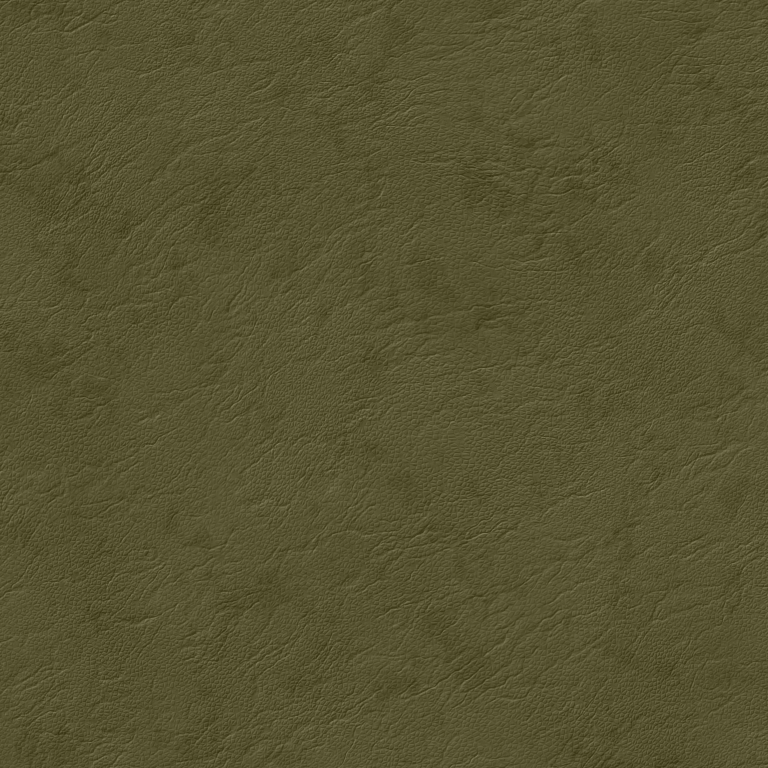
Write a three.js fragment shader that draws this texture.

```glsl
// Olive leather: fine pebbled grain and short broken slanting creases form a
// height field, lit from the upper left as a crisp shallow relief. Faint clouds
// and small ragged scuffs vary the dye underneath.

#define DYE vec3(0.343, 0.327, 0.196)   // mean leather colour
#define LIGHT_DIR vec2(-0.55, 0.83)     // direction towards the light
#define GRAIN_SCALE 185.0               // pebbles across the canvas
#define GRAIN_DEPTH 0.62
#define CREASE_DEPTH 0.95
#define CREASE_ANGLE 0.50               // main slant, in radians
#define WARP 0.07                       // wander of the creases
#define RELIEF 0.088                    // strength of the lighting
#define RELIEF_STEP 0.0009              // half width of the slope sample
#define STAIN 0.045                     // strength of the cloudy dye
#define SCUFF 0.026                     // strength of the dark scuffs

varying vec2 vUv;

float hash(vec2 p) {
  return fract(sin(dot(p, vec2(127.1, 311.7))) * 43758.5453);
}

vec2 hash2(vec2 p) {
  return vec2(hash(p), hash(p + 57.3));
}

float noise(vec2 p) {
  vec2 cell = floor(p);
  vec2 f = fract(p);
  f = f * f * (3.0 - 2.0 * f);
  float low = mix(hash(cell), hash(cell + vec2(1.0, 0.0)), f.x);
  float high = mix(hash(cell + vec2(0.0, 1.0)), hash(cell + 1.0), f.x);
  return mix(low, high, f.y);
}

// Layered noise; a higher roughness keeps more of the fine layers.
float fbm(vec2 p, float roughness) {
  float sum = 0.0;
  float total = 0.0;
  float gain = 1.0;
  for (int i = 0; i < 5; i++) {
    sum += gain * noise(p);
    total += gain;
    p = mat2(1.6, 1.2, -1.2, 1.6) * p + 11.7;
    gain *= roughness;
  }
  return sum / total;
}

// Turns the plane so that x runs along the given angle.
vec2 alongAngle(vec2 p, float angle) {
  float c = cos(angle);
  float s = sin(angle);
  return mat2(c, -s, s, c) * p;
}

// Rounded pebbles: zero in the seams between cells, one on their tops.
float pebbles(vec2 p) {
  vec2 cell = floor(p);
  vec2 f = fract(p);
  float nearest = 8.0;
  float second = 8.0;
  for (int y = -1; y <= 1; y++) {
    for (int x = -1; x <= 1; x++) {
      vec2 offset = vec2(float(x), float(y));
      float d = length(offset + hash2(cell + offset) - f);
      second = min(second, max(nearest, d));
      nearest = min(nearest, d);
    }
  }
  return smoothstep(0.0, 0.5, second - nearest);
}

// Thin wandering lines along x, broken up by a patchy mask.
float creases(vec2 p, vec2 scale) {
  float line = 1.0 - smoothstep(0.0, 0.16, abs(noise(p * scale) - 0.5));
  float patches = smoothstep(0.42, 0.72, noise(p * scale * 0.6 + 31.0));
  return line * patches;
}

float leatherHeight(vec2 p) {
  vec2 wander = vec2(noise(p * 4.0), noise(p * 4.0 + 17.0)) - 0.5;
  vec2 jitter = vec2(noise(p * 110.0), noise(p * 110.0 + 43.0)) - 0.5;
  vec2 smoothPos = p + WARP * wander;
  vec2 q = smoothPos + 0.005 * jitter;

  float folds = creases(alongAngle(q, CREASE_ANGLE), vec2(27.0, 74.0));
  folds += 0.8 * creases(alongAngle(q, CREASE_ANGLE - 0.35) + 5.0, vec2(30.0, 84.0));
  folds += 0.8 * creases(alongAngle(q, CREASE_ANGLE + 0.35) + 9.0, vec2(34.0, 90.0));

  vec2 slanted = alongAngle(smoothPos, CREASE_ANGLE);
  float grain = pebbles(slanted * GRAIN_SCALE * vec2(0.8, 1.15));
  float grainDepth = GRAIN_DEPTH * mix(0.7, 1.3, noise(p * 14.0));
  return grainDepth * grain - CREASE_DEPTH * folds;
}

void main() {
  // Relief: slope of the surface towards the light
  vec2 reach = normalize(LIGHT_DIR) * RELIEF_STEP;
  float slope = leatherHeight(vUv - reach) - leatherHeight(vUv + reach);
  float relief = RELIEF * clamp(slope, -0.9, 1.6);

  // Dye: faint clouds and small ragged scuffs
  float stain = STAIN * (fbm(vUv * 8.0 + 3.0, 0.6) - 0.5);
  float scuff = SCUFF * smoothstep(0.54, 0.70, fbm(vUv * vec2(21.0, 17.0) + 71.0, 0.75));

  // Fine speckle of the surface
  float speckle = 0.03 * (noise(vUv * 330.0) - 0.5);

  vec3 colour = DYE + relief + stain - scuff + speckle;
  gl_FragColor = vec4(clamp(colour, 0.0, 1.0), 1.0);
}
```
